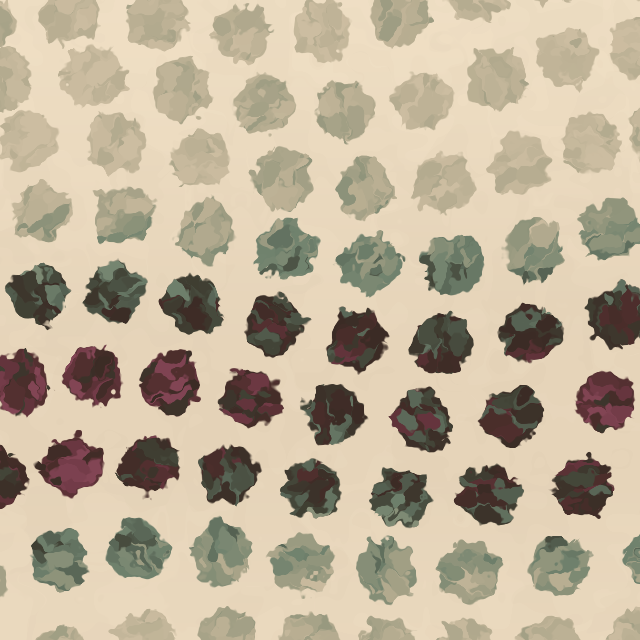
A Shadertoy shader for this pattern:

```glsl
// Wavy 8 by 8 grid of ragged painted dots, shaded in bands from sand through sage to burgundy.

vec4 hash(vec2 p) {
    vec4 h = fract(p.xyxy * vec4(0.1031, 0.1030, 0.0973, 0.1099));
    h += dot(h, h.wzxy + 33.33);
    return fract((h.xxyz + h.yzzw) * h.zywx);
}

// Two channels of smooth value noise, centred on zero
vec2 noise(vec2 p) {
    vec2 i = floor(p), f = fract(p);
    f = f * f * (3.0 - 2.0 * f);
    vec2 low = mix(hash(i).xy, hash(i + vec2(1, 0)).xy, f.x);
    vec2 high = mix(hash(i + vec2(0, 1)).xy, hash(i + vec2(1, 1)).xy, f.x);
    return mix(low, high, f.y) - 0.5;
}

// Paint ramp: sand, sage, deep green, umber, burgundy
vec3 paint(float tone) {
    const vec3 ramp[10] = vec3[10](
        vec3(0.80, 0.74, 0.63), vec3(0.72, 0.68, 0.57), vec3(0.58, 0.59, 0.49),
        vec3(0.44, 0.51, 0.43), vec3(0.34, 0.39, 0.33), vec3(0.25, 0.25, 0.20),
        vec3(0.23, 0.17, 0.145), vec3(0.30, 0.18, 0.17), vec3(0.41, 0.21, 0.25),
        vec3(0.51, 0.27, 0.33));
    tone = clamp(tone, 0.0, 8.99);
    int k = int(tone);
    return mix(ramp[k], ramp[k + 1], fract(tone));
}

// Grid point pushed along two crossing waves
vec2 dotCentre(vec2 id) {
    float bend = id.x - 3.0, rise = id.y - 4.0;
    return id + vec2(
        0.10 + 0.026 * id.x + 0.42 * cos(0.72 * (id.y - 2.7 - 0.07 * bend * bend)),
        -0.03 + (0.395 - 0.0042 * id.y * id.y) * cos(0.74 * (id.x - 3.6 - 0.3 * id.y))
              + 0.042 * rise * rise * exp2(-id.x));
}

// Strength of the dark band at height y, counted downwards in cells
float darkness(float y) {
    return exp(-pow(abs(y - 5.1) / 1.85, 3.0));
}

void mainImage(out vec4 fragColor, in vec2 fragCoord) {
    vec2 uv = fragCoord / iResolution.xy;
    vec2 p = vec2(uv.x, 1.0 - uv.y) * 8.0;
    float soft = 9.0 / iResolution.y;

    // Paper with faint mottling
    vec2 mottle = noise(p * 2.5 + 2.0 * noise(p * 4.0));
    vec3 paper = mix(vec3(0.93, 0.865, 0.76), vec3(0.90, 0.83, 0.725),
                     smoothstep(0.0, 5.0, p.y) * (1.0 - 0.4 * smoothstep(5.5, 8.0, p.y)));
    paper += 0.007 * (smoothstep(0.08, 0.11, mottle.x) - smoothstep(0.1, 0.13, mottle.y));

    // Nearest dot
    vec2 id = vec2(0.0), centre = vec2(0.0);
    float nearest = 1e3;
    for (int j = 0; j < 9; j++)
        for (int i = 0; i < 9; i++) {
            vec2 c = dotCentre(vec2(i, j));
            float d = distance(p, c);
            if (d < nearest) {
                nearest = d;
                centre = c;
                id = vec2(i, j);
            }
        }

    // Swirled local coordinates
    vec2 swirl = 0.13 * noise(p * 8.0) + 0.05 * noise(p * 19.0 + 40.0);
    vec2 q = p - centre + swirl;
    vec4 seed = hash(id + 7.0);
    float shift = 1.3 * (seed.x - 0.5) + darkness(centre.y) * cos(0.8 * id.x - 0.6);

    // Base disc
    float cover = 1.0 - smoothstep(-soft, soft, length(q) - 0.365);
    vec3 ink = paint(0.7 + 6.0 * darkness(centre.y) + shift);

    // Overlapping brush daubs
    float turn = 3.14159 * seed.y;
    mat2 spin = mat2(cos(turn), sin(turn), -sin(turn), cos(turn));
    for (int n = 0; n < 32; n++) {
        vec4 h = hash(id * 13.0 + vec2(n, 3 * n + 5));
        float size = mix(0.04, 0.20, h.z);
        float angle = 6.28319 * h.x;
        vec2 at = (0.44 - size) * sqrt(h.y) * vec2(cos(angle), sin(angle));
        float daub = length(spin * (q - at) * vec2(1.0, 1.0) * mat2(1.0, 0.0, 0.0, 1.0)
                            * mat2(1.0, 0.0, 0.0, 1.7)) - size;
        float mask = 1.0 - smoothstep(-soft, soft, daub);
        float dark = darkness(centre.y + at.y);
        float tone = 0.7 + 6.0 * dark + shift + (h.w - 0.5) * mix(1.5, 4.2, dark);
        ink = mix(ink, paint(tone), mask);
        cover = max(cover, mask);
    }

    // Round bites leave pointed tips along the rim
    for (int n = 0; n < 18; n++) {
        vec4 h = hash(id * 11.0 + vec2(n + 50, 2 * n + 9));
        float angle = 6.28319 * (float(n) + h.x) / 18.0;
        vec2 at = (0.41 + 0.06 * h.y) * vec2(cos(angle), sin(angle));
        cover *= smoothstep(-soft, soft, distance(q, at) - mix(0.02, 0.075, h.z));
    }

    fragColor = vec4(mix(paper, ink, cover), 1.0);
}
```
